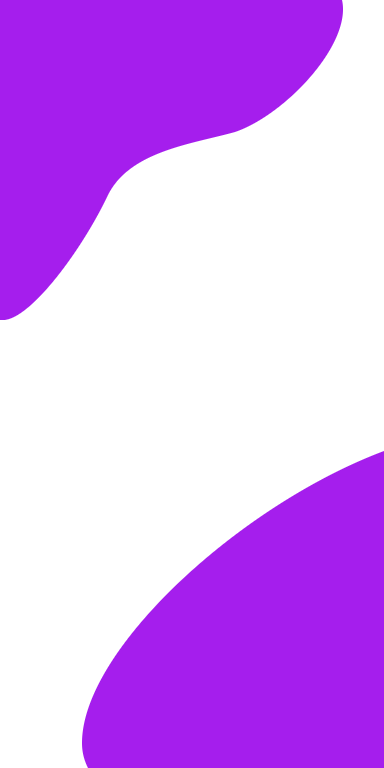
A Shadertoy shader for this background:

```glsl
// Two flat purple organic blobs on white: one at the upper left, one at the lower right.

// Layout grid for all control points, measured from the top left of the canvas.
const vec2 GRID = vec2(384.0, 768.0);
const vec3 PAPER = vec3(1.0);
const vec3 PURPLE = vec3(0.647, 0.118, 0.929);

// Joints of the upper blob edge.
const vec2 TOP_START = vec2(342.0, 0.0);
const vec2 TOP_SHOULDER = vec2(235.0, 132.0);
const vec2 TOP_WAIST = vec2(108.0, 195.0);
const vec2 TOP_TIP = vec2(3.0, 320.0);

// Joints of the lower blob edge.
const vec2 LOW_START = vec2(384.0, 451.0);
const vec2 LOW_BULGE = vec2(82.0, 743.0);
const vec2 LOW_END = vec2(88.0, 768.0);

vec2 bezier(vec2 a, vec2 b, vec2 c, vec2 d, float t) {
    float s = 1.0 - t;
    return s * s * s * a + 3.0 * s * s * t * b + 3.0 * s * t * t * c + t * t * t * d;
}

vec2 bezierTangent(vec2 a, vec2 b, vec2 c, vec2 d, float t) {
    float s = 1.0 - t;
    return normalize(s * s * (b - a) + 2.0 * s * t * (c - b) + t * t * (d - c));
}

// Approximate signed distance to a descending curve, positive on its left.
float leftOfCurve(vec2 p, vec2 a, vec2 b, vec2 c, vec2 d) {
    float lo = 0.0, hi = 1.0;
    for (int i = 0; i < 18; i++) {
        float mid = 0.5 * (lo + hi);
        if (bezier(a, b, c, d, mid).y < p.y) lo = mid;
        else hi = mid;
    }
    float t = 0.5 * (lo + hi);
    vec2 offset = p - bezier(a, b, c, d, t);
    vec2 tangent = bezierTangent(a, b, c, d, t);
    return tangent.x * offset.y - tangent.y * offset.x;
}

float upperBlob(vec2 p) {
    if (p.y < TOP_SHOULDER.y)
        return leftOfCurve(p, TOP_START, vec2(352.0, 44.0), vec2(285.0, 115.0), TOP_SHOULDER);
    if (p.y < TOP_WAIST.y)
        return leftOfCurve(p, TOP_SHOULDER, vec2(192.0, 144.0), vec2(130.0, 151.0), TOP_WAIST);
    return leftOfCurve(p, TOP_WAIST, vec2(82.0, 250.0), vec2(30.0, 320.0), TOP_TIP);
}

float lowerBlob(vec2 p) {
    if (p.y < LOW_BULGE.y)
        return -leftOfCurve(p, LOW_START, vec2(240.0, 505.0), vec2(82.0, 650.0), LOW_BULGE);
    return -leftOfCurve(p, LOW_BULGE, vec2(82.0, 752.0), vec2(84.0, 760.0), LOW_END);
}

void mainImage(out vec4 fragColor, in vec2 fragCoord) {
    vec2 uv = fragCoord / iResolution.xy;
    vec2 p = vec2(uv.x, 1.0 - uv.y) * GRID;

    // Join both blobs and soften the edge over one pixel.
    float pixel = GRID.y / iResolution.y;
    float inside = max(upperBlob(p), lowerBlob(p));
    float coverage = clamp(0.5 + inside / pixel, 0.0, 1.0);

    fragColor = vec4(mix(PAPER, PURPLE, coverage), 1.0);
}
```
